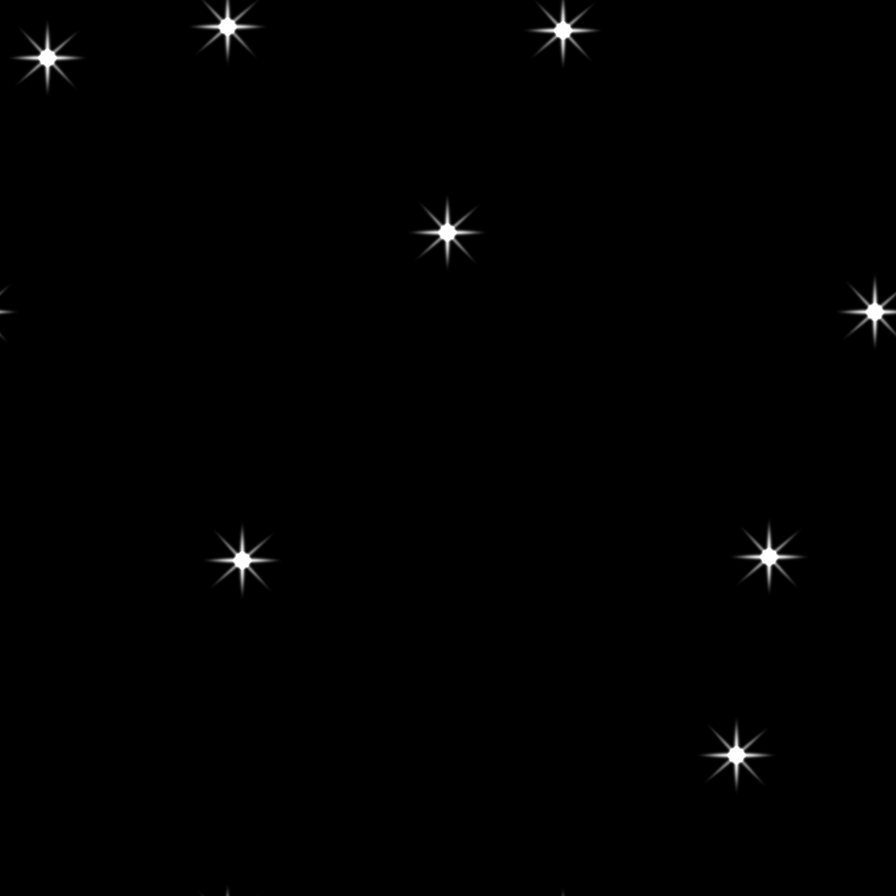
A Shadertoy shader for this pattern:

```glsl
const int STAR_COUNT = 8;
const float CORE_RADIUS = 0.0085;
const vec3 SKY = vec3(0.0);
const vec3 STARLIGHT = vec3(1.0);

// Two random values in 0..1 from one number
vec2 hash21(float n) {
    vec3 p = fract(vec3(n) * vec3(0.1031, 0.1030, 0.0973));
    p += dot(p, p.yzx + 33.33);
    return fract((p.xx + p.yz) * p.zy);
}

// Evenly spread sequence, loosened by random jitter
vec2 starCentre(float index, float jitter) {
    vec2 spread = vec2(0.3, 0.03) + index * vec2(0.7549, 0.5698);
    return fract(spread + jitter * (hash21(index + 7.0) - 0.5));
}

// Shortest offset on a seamlessly repeating unit tile
vec2 wrapOffset(vec2 p, vec2 centre) {
    vec2 d = p - centre;
    return d - floor(d + 0.5);
}

// Soft tapering streak through the origin, reaching out both ways
float streak(vec2 p, float degrees, float reach, float width) {
    float angle = radians(degrees);
    vec2 axis = vec2(cos(angle), sin(angle));
    float along = abs(dot(p, axis)) / reach;
    float across = dot(p, vec2(-axis.y, axis.x));
    float taper = width * mix(1.0, 0.55, min(along, 1.0));
    float fade = 1.0 - smoothstep(0.15, 1.0, along);
    return fade * exp(-across * across / (taper * taper));
}

// Round core with a bright cross and a fainter, slightly skewed diagonal cross
float star(vec2 p, float coreRadius) {
    float r = length(p);
    float core = 1.0 - smoothstep(0.7 * coreRadius, 1.35 * coreRadius, r);
    float cross = streak(p, 0.0, 0.046, 0.0029) + streak(p, 90.0, 0.045, 0.0029);
    float diagonals = streak(p, 41.0, 0.051, 0.0024) + streak(p, 133.0, 0.051, 0.0024);
    return core + 0.95 * cross + 0.55 * diagonals;
}

void mainImage(out vec4 fragColor, in vec2 fragCoord) {
    vec2 uv = fragCoord / min(iResolution.x, iResolution.y);

    // Sum the light of all scattered stars
    float light = 0.0;
    for (int i = 0; i < STAR_COUNT; i++) {
        vec2 centre = starCentre(float(i), 0.16);
        light += star(wrapOffset(uv, centre), CORE_RADIUS);
    }

    fragColor = vec4(mix(SKY, STARLIGHT, clamp(light, 0.0, 1.0)), 1.0);
}
```
